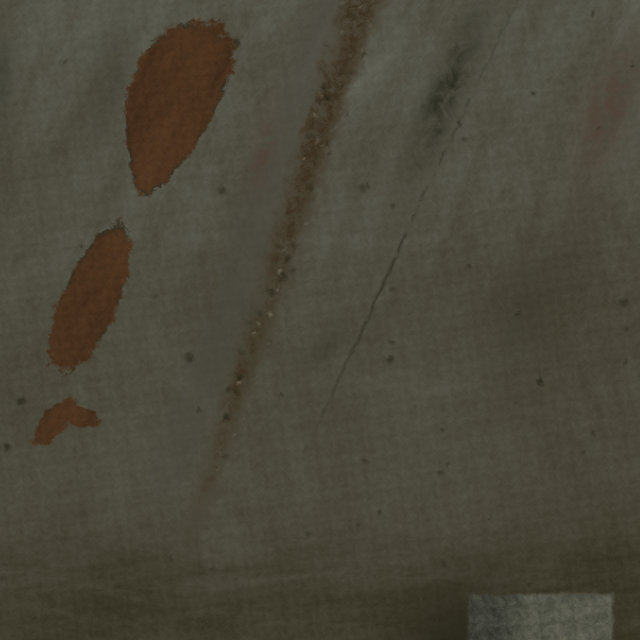
This texture is drawn by a WebGL 1 fragment shader. Its source:

```glsl
precision highp float;
// Weathered grey-green painted wall: slanted rust streak, thin crack, soot,
// flaked patches baring red clay, and a pale block at the lower edge.
// Layered sines give the stains, cellular noise the specks, sheared ovals the flakes.
uniform vec2 u_resolution;

const vec3 PAINT = vec3(0.296, 0.288, 0.236);
const vec3 TONE_STEP = vec3(0.036, 0.040, 0.044);
const vec3 CLAY = vec3(0.282, 0.192, 0.118);
const vec3 RUST = vec3(0.235, 0.190, 0.125);
const vec3 PINK = vec3(0.310, 0.250, 0.205);
const vec3 SOOT = vec3(0.140, 0.136, 0.090);
const vec3 BLOCK = vec3(0.340, 0.345, 0.295);

vec2 hash2(vec2 p) {
  return fract(sin(vec2(dot(p, vec2(127.1, 311.7)), dot(p, vec2(269.5, 183.3)))) * 43758.55);
}
// Rotated, self-warped sine octaves, roughly -1 to 1.
float layeredSines(vec2 p) {
  float sum = 0.0, amp = 1.0;
  for (int i = 0; i < 5; i++) {
    p = mat2(0.8, 0.6, -0.6, 0.8) * p + 0.8 * sin(p.yx * 0.9 + float(i));
    sum += amp * sin(p.x) * sin(p.y);
    p *= 1.9;
    amp *= 0.65;
  }
  return sum;
}
// Soft cellular dots of varied size in the given share of the cells.
float specks(vec2 p, float radius, float share) {
  vec2 nearest = vec2(8.0, 0.0);
  for (int j = -1; j <= 1; j++) {
    for (int i = -1; i <= 1; i++) {
      vec2 id = floor(p) + vec2(float(i), float(j));
      float d = length(id + 0.1 + 0.8 * hash2(id) - p);
      if (d < nearest.x) nearest = vec2(d, hash2(id + 41.0).x);
    }
  }
  float present = max(0.0, nearest.y - 1.0 + share) / share;
  return (1.0 - smoothstep(0.0, radius, nearest.x)) * sqrt(present);
}
float band(float x, float halfWidth, float soft) {
  return 1.0 - smoothstep(halfWidth - soft, halfWidth + soft, abs(x));
}
vec2 slanted(vec2 p, vec2 centre, vec2 halfSize, float slant) {
  vec2 q = p - centre;
  return vec2(q.x - slant * q.y, q.y) / halfSize;
}
float blob(vec2 p, vec2 centre, vec2 halfSize, float slant) {
  vec2 q = slanted(p, centre, halfSize, slant);
  return exp(-dot(q, q));
}
// Signed distance, about, to a slanted oval that widens upward by taper.
float flake(vec2 p, vec2 centre, vec2 halfSize, float slant, float taper) {
  vec2 q = slanted(p, centre, halfSize, slant);
  q.x /= 1.0 + taper * q.y;
  return (length(q) - 1.0) * halfSize.x;
}

void main() {
  vec2 p = gl_FragCoord.xy / u_resolution;
  float cloud = layeredSines(p * 11.0 + 3.0);
  float brush = layeredSines(vec2(p.x - 0.4 * p.y, p.y) * vec2(48.0, 11.0) + 7.0);
  float ragged = layeredSines(p * 110.0);
  float grain = layeredSines(p * 260.0 + 11.0);
  float strokes = layeredSines(p * vec2(12.0, 60.0) + 5.0);

  // Paint: pale at the top, dim at the foot and right, with soft stains.
  float tone = mix(-1.4, 0.1, smoothstep(0.0, 0.28, p.y)) + 0.7 * smoothstep(0.5, 0.95, p.y);
  tone -= 0.5 * smoothstep(0.45, 1.0, p.x) * (1.0 - smoothstep(0.5, 0.9, p.y));
  tone += 0.28 * cloud + 0.34 * brush * smoothstep(0.2, 0.9, p.y);
  tone += 0.35 * strokes * (1.0 - smoothstep(0.08, 0.24, p.y)) + 0.19 * ragged + 0.25 * grain;
  float ledges = band(p.y - 0.635 + 0.02 * p.x, 0.008, 0.008) + band(p.y - 0.395, 0.01, 0.01);
  tone += 0.35 * ledges * smoothstep(-0.5, 0.7, cloud);
  vec3 col = PAINT + tone * TONE_STEP;

  // Grey wash, crumbling rust streak with flecks, and faint pink scuffs.
  float wash = band(p.x - 0.18 - 0.335 * p.y + 0.006 * cloud, 0.026, 0.022);
  col = mix(col, PAINT * vec3(0.96, 0.95, 1.03), 0.5 * wash * smoothstep(0.15, 0.35, p.y));
  vec2 crumbs = p + 0.002 * vec2(ragged, grain);
  float across = p.x - 0.248 - 0.318 * p.y + 0.004 * (ragged + brush);
  float streak = band(across, mix(0.008, 0.028, p.y), 0.016) * smoothstep(0.06, 0.35, p.y);
  float rough = 0.2 * ragged + 0.2 * grain + 0.15 * brush;
  col = mix(col, RUST, streak * clamp(0.35 + 0.45 * p.y + rough, 0.0, 0.95));
  col = mix(col, SOOT, 0.9 * streak * specks(crumbs * 55.0, 0.5, 0.25));
  col += 0.13 * streak * specks(crumbs * 70.0 + 9.0, 0.4, 0.12);
  float scuff = blob(p, vec2(0.95, 0.83), vec2(0.033, 0.09), 0.3)
              + blob(p, vec2(0.414, 0.77), vec2(0.016, 0.06), 0.2);
  col = mix(col, PINK, clamp(scuff * (0.6 + 0.4 * ragged), 0.0, 0.75));

  // Broken crack, soot smudges and a few scattered pits.
  float crack = band(p.x - 0.339 - 0.468 * p.y + 0.0015 * (cloud + ragged), 0.0015, 0.0045);
  crack *= 0.35 + 0.6 * blob(p, vec2(0.62, 0.6), vec2(0.2, 0.2), 0.0);
  crack *= smoothstep(0.1, 0.3, p.y) * smoothstep(-1.2, 0.8, brush + ragged);
  float smudge = 1.2 * blob(p, vec2(0.695, 0.85), vec2(0.026, 0.12), 0.4)
               + 0.5 * blob(p, vec2(0.17, 0.87), vec2(0.025, 0.08), 0.2)
               + 0.4 * blob(p, vec2(0.51, 0.46), vec2(0.025, 0.03), 0.6)
               + 0.3 * blob(p, vec2(0.82, 0.5), vec2(0.06, 0.09), 0.4)
               + 0.5 * blob(p, vec2(0.0, 0.87), vec2(0.02, 0.12), 0.0);
  float soot = 0.8 * crack + smudge * clamp(0.45 + 0.2 * brush + 0.2 * ragged, 0.0, 0.9);
  soot += 0.9 * specks(crumbs * 12.0, 0.13, 0.08) + 0.5 * specks(crumbs * 38.0, 0.25, 0.05);
  col = mix(col, SOOT, clamp(soot, 0.0, 0.9));

  // Flaked patches with chipped dark rims; the lowest has two lobes.
  float edge = min(flake(p, vec2(0.268, 0.83), vec2(0.07, 0.135), 0.29, 0.4),
                   flake(p, vec2(0.143, 0.538), vec2(0.046, 0.113), 0.36, -0.1));
  edge = min(edge, flake(p, vec2(0.086, 0.342), vec2(0.021, 0.034), 0.6, 0.0));
  edge = min(edge, flake(p, vec2(0.126, 0.349), vec2(0.026, 0.016), -0.6, 0.0));
  edge += 0.003 * ragged + 0.0012 * grain + 0.002 * cloud;
  vec3 clay = CLAY * (1.0 + 0.07 * brush + 0.05 * grain);
  col = mix(col, clay, 1.0 - smoothstep(-0.003, 0.003, edge));
  col = mix(col, SOOT, 0.65 * band(edge, 0.002, 0.003) * smoothstep(-0.2, 0.9, ragged + cloud));

  // Pale block at the foot, with a shadow on its left.
  col = mix(col, SOOT, 0.7 * blob(p, vec2(0.71, 0.0), vec2(0.08, 0.08), 0.3));
  vec2 side = abs(p - vec2(0.845, 0.0)) - vec2(0.113, 0.072);
  float block = 1.0 - smoothstep(-0.004, 0.004, max(side.x, side.y) + 0.002 * ragged);
  float face = 0.72 + 0.25 * smoothstep(0.78, 0.83, p.x) + 0.07 * (ragged + grain);
  gl_FragColor = vec4(mix(col, BLOCK * face, block), 1.0);
}
```
